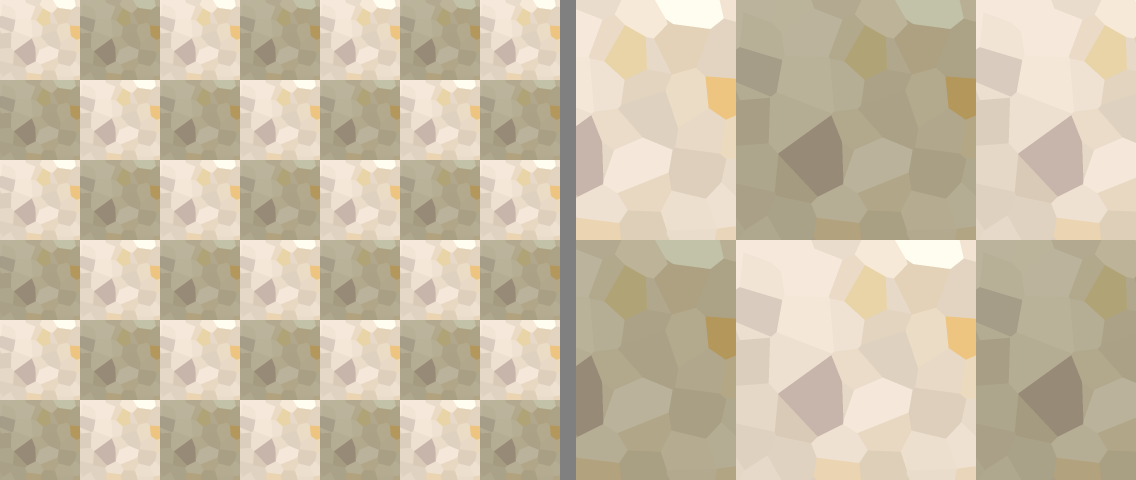
Left: the whole. Right: its middle third, enlarged.
A WebGL 1 fragment shader for this pattern:

```glsl
precision highp float;
// Checkerboard of cream and olive tiles, each filled with the same mosaic of angular stone shards.

uniform vec2 u_resolution;

const vec2 TILE_COUNT = vec2(7.0, 6.0);
const float SHARD_DENSITY = 5.5;
const vec3 OLIVE_TINT = vec3(0.76, 0.768, 0.705);

float hash(vec2 p) {
  return fract(sin(dot(p, vec2(127.1, 311.7))) * 43758.5453);
}

vec2 hash2(vec2 p) {
  return vec2(hash(p), hash(p + 41.3));
}

float blob(vec2 p, vec2 center, float radius) {
  vec2 d = (p - center) / radius;
  return exp(-dot(d, d));
}

// Shaded diagonal vein rising to the right edge of a tile.
float vein(vec2 p) {
  float offset = dot(p - vec2(0.78, 0.7), vec2(-0.62, 0.78));
  return exp(-90.0 * offset * offset) * smoothstep(0.4, 0.65, p.x);
}

// Stone colour of a shard, from its site and a random pair.
vec3 stoneColor(vec2 site, vec2 rnd) {
  float light = 0.6 + 0.75 * (rnd.x - 0.5);
  light += 0.2 * smoothstep(0.6, 1.0, site.y);
  light -= 0.4 * vein(site);
  light -= 0.35 * blob(site, vec2(0.2, 0.2), 0.2);
  vec3 stone = mix(vec3(0.83, 0.775, 0.70), vec3(0.965, 0.915, 0.86), clamp(light, 0.0, 1.0));
  float warmth = rnd.y * rnd.y * smoothstep(0.1, 0.9, site.x);
  return stone + warmth * vec3(0.01, -0.01, -0.06);
}

// Keeps the shard with the lower power distance: colour in rgb, distance in a.
vec4 nearer(vec4 best, vec3 color, float power) {
  return power < best.a ? vec4(color, power) : best;
}

// Adds a shard that always covers a disc of the given radius.
vec4 accent(vec4 best, vec2 p, vec2 site, float radius, vec3 color) {
  vec2 d = p - site;
  return nearer(best, color, dot(d, d) - radius * radius);
}

// Straight-edged shards inside one tile, p from 0 to 1.
vec3 shards(vec2 p) {
  vec4 best = vec4(0.0, 0.0, 0.0, 10.0);
  vec2 cell = floor(p * SHARD_DENSITY);
  for (int j = -1; j <= 1; j++) {
    for (int i = -1; i <= 1; i++) {
      vec2 id = cell + vec2(float(i), float(j));
      vec2 site = (id + 0.5 + 0.8 * (hash2(id) - 0.5)) / SHARD_DENSITY;
      vec2 d = p - site;
      best = nearer(best, stoneColor(site, hash2(id + 17.7)), dot(d, d));
    }
  }
  // Distinct mineral shards
  best = accent(best, p, vec2(0.34, 0.335), 0.10, vec3(0.78, 0.71, 0.67));
  best = accent(best, p, vec2(0.55, 0.76), 0.075, vec3(0.91, 0.83, 0.65));
  best = accent(best, p, vec2(0.96, 0.59), 0.045, vec3(0.93, 0.77, 0.50));
  best = accent(best, p, vec2(0.77, 1.00), 0.080, vec3(1.00, 0.99, 0.94));
  best = accent(best, p, vec2(0.56, 0.31), 0.085, vec3(0.96, 0.91, 0.86));
  best = accent(best, p, vec2(0.04, 0.72), 0.065, vec3(0.85, 0.80, 0.75));
  best = accent(best, p, vec2(0.43, 0.01), 0.055, vec3(0.92, 0.83, 0.70));
  return best.rgb;
}

vec3 checkerboard(vec2 p) {
  vec2 tile = floor(p);
  float isLight = mod(tile.x + tile.y, 2.0);
  return shards(fract(p)) * mix(OLIVE_TINT, vec3(1.0), isLight);
}

void main() {
  // Average a 3 by 3 grid of samples to smooth every edge.
  vec3 sum = vec3(0.0);
  for (int j = -1; j <= 1; j++) {
    for (int i = -1; i <= 1; i++) {
      vec2 offset = vec2(float(i), float(j)) / 3.0;
      sum += checkerboard((gl_FragCoord.xy + offset) / u_resolution * TILE_COUNT);
    }
  }
  gl_FragColor = vec4(sum / 9.0, 1.0);
}
```
